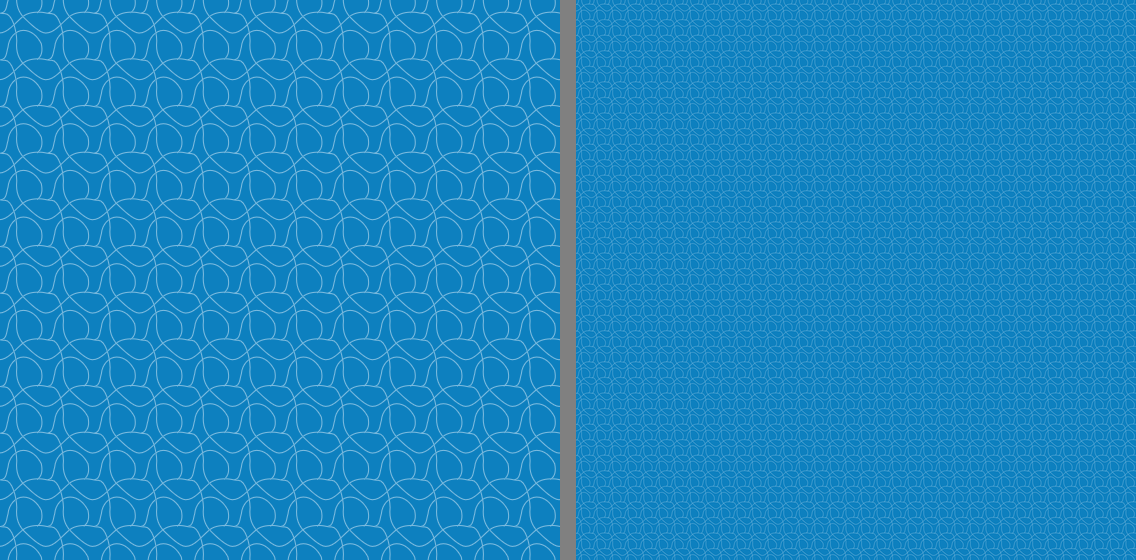
Left, the tile; right, the same tile 3 across and 3 down.
Reproduce this pattern procedurally as a WebGL 1 fragment shader.

```glsl
precision highp float;

uniform vec2 u_resolution;

const float REPEATS = 12.0;
const float CELL = 96.0;        // design units per repeat
const float LINE_WIDTH = 2.2;   // in design units
const int STEPS = 8;            // straight pieces per curve

const vec3 BLUE = vec3(0.05, 0.50, 0.75);
const vec3 PALE = vec3(0.48, 0.73, 0.87);

// Distance to a short segment on a surface that wraps every period
float wrappedSegment(vec2 p, vec2 a, vec2 b, float period) {
  vec2 fromMiddle = p - 0.5 * (a + b);
  fromMiddle -= period * floor(fromMiddle / period + 0.5);
  vec2 along = b - a;
  float t = clamp(dot(fromMiddle, along) / dot(along, along), -0.5, 0.5);
  return length(fromMiddle - along * t);
}

vec2 bezierPoint(vec2 a, vec2 b, vec2 c, vec2 d, float t) {
  float s = 1.0 - t;
  return s * s * s * a + 3.0 * s * t * (s * b + t * c) + t * t * t * d;
}

float bezierDistance(vec2 p, vec2 a, vec2 b, vec2 c, vec2 d, float period) {
  float nearest = period;
  vec2 start = a;
  for (int i = 1; i <= STEPS; i++) {
    vec2 end = bezierPoint(a, b, c, d, float(i) / float(STEPS));
    nearest = min(nearest, wrappedSegment(p, start, end, period));
    start = end;
  }
  return nearest;
}

// Endless thread: crest, fall, valley, rise; it advances two cells across, one down
float threadDistance(vec2 p, float period) {
  vec2 crest = vec2(80.0, 121.0);
  vec2 shoulder = vec2(106.0, 124.0);
  vec2 side = vec2(130.5, 180.0);
  vec2 crossing = vec2(143.0, 226.0);
  vec2 valley = vec2(190.0, 260.0);
  vec2 rise = crossing + vec2(period, 0.0);
  vec2 nextCrest = crest + vec2(2.0, 1.0) * period;

  float d = bezierDistance(p, crest, vec2(92.0, 121.0), vec2(96.0, 124.0), shoulder, period);
  d = min(d, bezierDistance(p, shoulder, vec2(121.0, 124.0), vec2(130.0, 158.0), side, period));
  d = min(d, bezierDistance(p, side, vec2(128.0, 205.0), vec2(136.0, 217.0), crossing, period));
  d = min(d, bezierDistance(p, crossing, vec2(158.0, 241.0), vec2(178.0, 260.0), valley, period));
  d = min(d, bezierDistance(p, valley, vec2(208.0, 260.0), vec2(221.0, 241.0), rise, period));
  return min(d, bezierDistance(p, rise, vec2(248.0, 219.0), vec2(259.0, 217.0), nextCrest, period));
}

// Open round loop standing on the thread
float loopDistance(vec2 p, float period) {
  vec2 leftFoot = vec2(2.0, 123.0);
  vec2 leftSide = vec2(16.5, 97.0);
  vec2 top = vec2(48.0, 62.5);
  vec2 rightSide = vec2(85.0, 90.0);
  vec2 rightFoot = vec2(77.0, 122.0);

  float d = bezierDistance(p, leftFoot, vec2(14.0, 121.0), vec2(13.0, 108.0), leftSide, period);
  d = min(d, bezierDistance(p, leftSide, vec2(18.0, 78.0), vec2(32.0, 62.5), top, period));
  d = min(d, bezierDistance(p, top, vec2(64.0, 62.5), vec2(77.0, 74.0), rightSide, period));
  return min(d, bezierDistance(p, rightSide, vec2(88.0, 105.0), vec2(86.0, 115.0), rightFoot, period));
}

// Antialiased coverage of a stroke
float strokeCoverage(float d, float width, float pixel) {
  return clamp((0.5 * width - d) / pixel + 0.5, 0.0, 1.0);
}

void main() {
  vec2 uv = gl_FragCoord.xy / u_resolution;
  vec2 p = fract(vec2(uv.x, 1.0 - uv.y) * REPEATS) * CELL;
  float pixel = REPEATS * CELL / min(u_resolution.x, u_resolution.y);

  float d = min(threadDistance(p, CELL), loopDistance(p, CELL));
  gl_FragColor = vec4(mix(BLUE, PALE, strokeCoverage(d, LINE_WIDTH, pixel)), 1.0);
}
```
